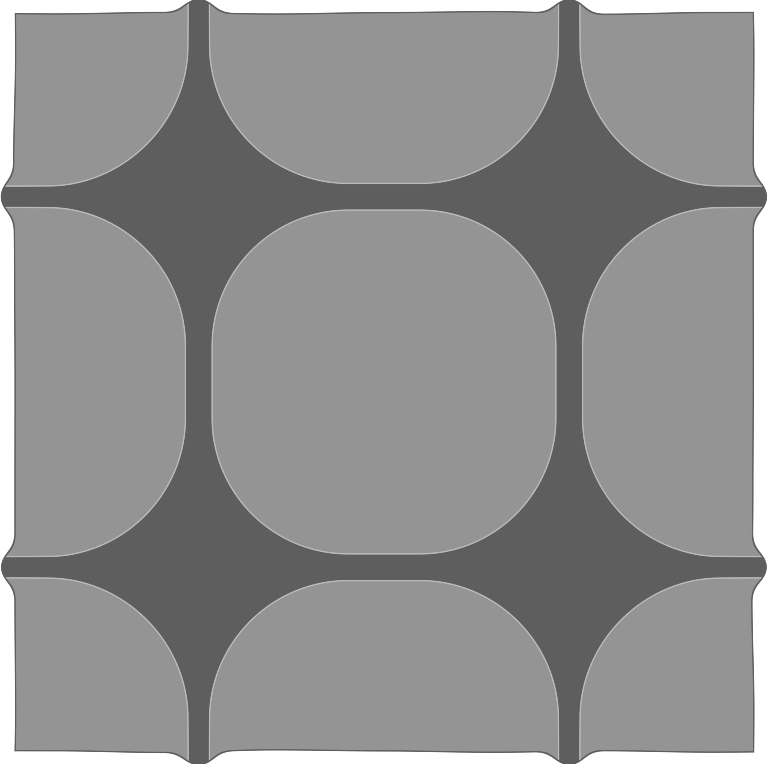
This pattern is drawn by a Shadertoy shader. Its source:

```glsl
// A square sheet of net: rounded grey cells parted by dark channels, on white.
// Cells are rounded boxes repeated at a fixed pitch; the sheet outline is a box
// smoothly joined to a round knob at each channel end, with a slight wobble.

#define PITCH 0.4824
#define SHEET_HALF 0.4815
#define CORNER_RADIUS 0.178
#define GAP_INNER 0.0165
#define GAP_OUTER 0.0130
#define KNOB_RADIUS 0.0155
#define KNOB_BLEND 0.030
#define LINE_WIDTH 0.0018
#define WOBBLE 0.0035
#define CELL_GREY 0.58
#define CHANNEL_GREY 0.37
#define RIM_GREY 0.73

float hash(vec2 v) {
    return fract(sin(dot(v, vec2(127.1, 311.7))) * 4375.85);
}

// Smooth one-dimensional noise, with its own sequence for each seed.
float valueNoise(float t, float seed) {
    float i = floor(t);
    return mix(hash(vec2(i, seed)), hash(vec2(i + 1.0, seed)),
               smoothstep(0.0, 1.0, t - i));
}

float roundedBox(vec2 p, vec2 halfSize, float radius) {
    vec2 q = abs(p) - halfSize + radius;
    return length(max(q, 0.0)) + min(max(q.x, q.y), 0.0) - radius;
}

float smoothUnion(float a, float b, float blend) {
    float h = max(blend - abs(a - b), 0.0) / blend;
    return min(a, b) - 0.25 * h * h * blend;
}

// Distance to the nearest cell; channels narrow toward the sheet edge.
float cellDistance(vec2 p) {
    vec2 local = p - PITCH * round(p / PITCH);
    vec2 gap = mix(vec2(GAP_INNER), vec2(GAP_OUTER),
                   smoothstep(0.2, SHEET_HALF, abs(p.yx)));
    return roundedBox(local, 0.5 * PITCH - gap, CORNER_RADIUS);
}

// Distance to the sheet outline, folded so one knob serves all eight.
float sheetDistance(vec2 p) {
    vec2 a = abs(p);
    bool sideways = a.x > a.y;
    vec2 folded = sideways ? a : a.yx;
    float along = sideways ? p.y : p.x;
    float side = sideways ? sign(p.x) : 2.0 * sign(p.y);
    float wobble = WOBBLE * (valueNoise(along * 7.0, side) - 0.5);
    float sheet = roundedBox(p, vec2(SHEET_HALF), 0.0) + wobble;
    float knob = length(folded - vec2(SHEET_HALF, 0.5 * PITCH)) - KNOB_RADIUS;
    return smoothUnion(sheet, knob, KNOB_BLEND);
}

void mainImage(out vec4 fragColor, in vec2 fragCoord) {
    vec2 p = (fragCoord - 0.5 * iResolution.xy) / iResolution.x;
    float soft = 0.5 / iResolution.x;
    float cell = cellDistance(p);
    float sheet = sheetDistance(p);

    // Channel, then the pale rim, then the cell face.
    float grey = mix(RIM_GREY, CHANNEL_GREY, smoothstep(-soft, soft, cell));
    grey = mix(CELL_GREY, grey, smoothstep(-soft, soft, cell + LINE_WIDTH));

    // Dark sheet outline, then the white ground.
    grey = mix(grey, CHANNEL_GREY, smoothstep(-soft, soft, sheet + LINE_WIDTH));
    grey = mix(grey, 1.0, smoothstep(-soft, soft, sheet));

    fragColor = vec4(vec3(grey), 1.0);
}
```
